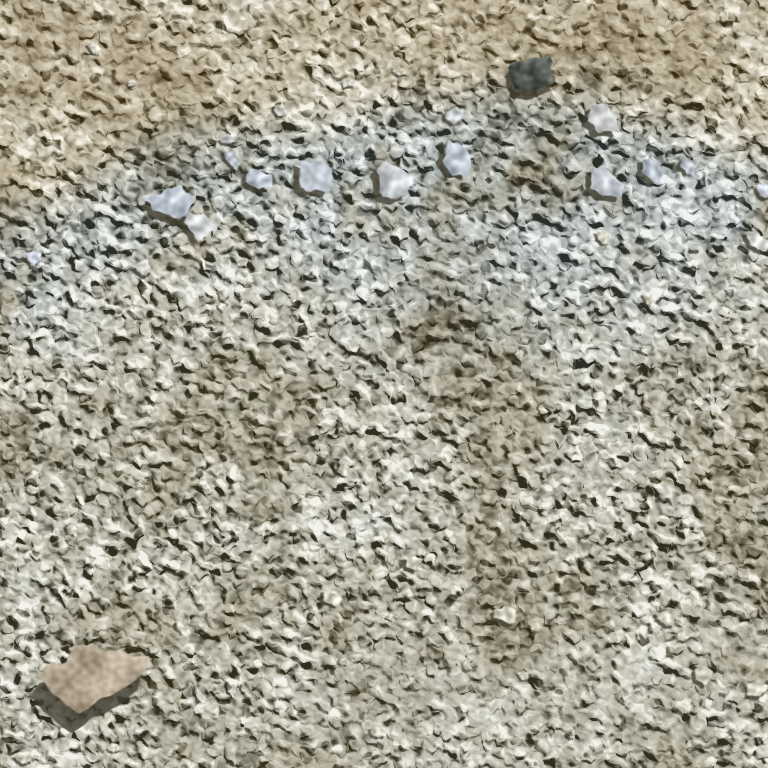
Give the GLSL for this texture, as a Shadertoy shader.

```glsl
// A sunlit slope of crushed stone: a cool grey crest of rubble across tan gravel.
// Chips at two scales, blotchy gradient noise and broken crevices form the gravel;
// larger angular rocks with cast shadows are scattered on top.

const vec2 SUN = vec2(0.39, 0.92);    // direction towards the light
const float FLOW = 0.45;              // tilt of the elongated chips
const float COARSE_CELL = 0.032;
const float FINE_CELL = 0.018;
const float BLOTCH_CELL = 0.014;
const float ROCK_CELL = 0.08;
const float MID_TONE = 0.715;
const float CONTRAST = 0.145;
const float SHADOW_DEPTH = 0.13;
const vec3 NEUTRAL_TINT = vec3(0.012, 0.0, -0.06);
const vec3 WARM_TINT = vec3(0.032, -0.008, -0.095);
const vec3 COOL_TINT = vec3(-0.02, 0.004, -0.008);
const vec3 SHADOW_COLOR = vec3(0.25, 0.24, 0.19);
const vec3 BLUE_ROCK = vec3(0.75, 0.78, 0.82);
const vec3 PALE_ROCK = vec3(0.84, 0.83, 0.77);
const vec3 TAN_ROCK = vec3(0.70, 0.65, 0.57);
const vec3 DARK_ROCK = vec3(0.33, 0.35, 0.33);

vec3 hash3(vec2 p) {
    vec3 h = fract(vec3(p.xyx) * vec3(0.1031, 0.1030, 0.0973));
    h += dot(h, h.yxz + 33.33);
    return fract((h.xxy + h.yzz) * h.zyx);
}
float cornerSlope(vec2 cell, vec2 offset) {
    float angle = 6.2832 * hash3(cell).x;
    return dot(vec2(cos(angle), sin(angle)), offset);
}
float gradientNoise(vec2 p) {
    vec2 i = floor(p), f = p - i, e = vec2(1, 0);
    vec2 u = f * f * f * (f * (f * 6.0 - 15.0) + 10.0);
    return mix(mix(cornerSlope(i, f), cornerSlope(i + e, f - e), u.x),
        mix(cornerSlope(i + e.yx, f - e.yx), cornerSlope(i + 1.0, f - 1.0), u.x), u.y);
}
vec2 rotate(vec2 p, float a) {
    return vec2(cos(a) * p.x - sin(a) * p.y, sin(a) * p.x + cos(a) * p.y);
}
// Height of the topmost chip and its random shade.
vec2 chips(vec2 p) {
    vec2 top = vec2(0.0, 0.35);
    for (int k = 0; k < 9; k++) {
        vec2 id = floor(p) + vec2(k % 3 - 1, k / 3 - 1);
        vec3 h = hash3(id + 57.0);
        vec2 q = rotate(p - id - 0.5 - 0.8 * (h.xy - 0.5), FLOW + 2.6 * (h.z - 0.5));
        vec2 a = abs(q * vec2(0.8, 1.3));
        float d = max(max(a.x, a.y), 0.75 * (a.x + a.y + 0.35 * q.x));
        float size = 0.22 + 0.42 * fract(h.z * 17.0);
        float height = min(size - d * d / size, 0.55 * size);
        if (height > top.x) top = vec2(height, fract(h.x * 13.0));
    }
    return top;
}
// Signed brightness of chips: sunny rims, shadows and random shades.
float litChips(vec2 p, float gaps) {
    vec2 here = chips(p);
    float slope = here.x - chips(p + SUN * 0.26).x;
    return 0.65 * smoothstep(0.0, 0.32, slope) + 1.2 * (here.y - 0.5)
        - 1.9 * gaps * smoothstep(0.03, 0.3, -slope);
}
// Short dark hollows stretched along the flow.
float crevices(vec2 p) {
    return smoothstep(0.16, 0.4, gradientNoise(rotate(p, FLOW) * vec2(52, 90)));
}
// Signed distance to an irregular, slightly chipped rock.
float rockDistance(vec2 q, float size, float seed) {
    float chipping = size * 0.22 * gradientNoise(q / size * 2.2 + seed), hull = -size;
    q.y *= 1.4;
    for (int k = 0; k < 6; k++) {
        vec3 h = hash3(vec2(float(k) * 7.0, seed));
        float angle = (float(k) + 0.7 * h.x) * 1.0472;
        hull = max(hull, dot(q, vec2(cos(angle), sin(angle))) - size * (0.6 + 0.5 * h.y));
    }
    return hull + chipping;
}
void paintRock(inout vec3 color, vec2 q, float size, float seed, vec3 rockColor) {
    float shadow = smoothstep(0.002, -0.002, rockDistance(q + SUN * size * 0.4, size, seed));
    float body = smoothstep(0.002, -0.002, rockDistance(q, size, seed));
    float light = 0.09 * dot(q, SUN) / size + 0.25 * gradientNoise(q / size * 1.6 + seed);
    color = mix(color, SHADOW_COLOR, 0.8 * shadow);
    color = mix(color, rockColor + light + 0.16 * gradientNoise(q * 110.0 + seed), body);
}
float crestHeight(float x) { return 0.64 + 0.55 * x - 0.45 * x * x; }

void mainImage(out vec4 fragColor, in vec2 fragCoord) {
    vec2 p = fragCoord / iResolution.y;
    // Broad zones: tan bank above the crest, cool rubble along and below it
    vec2 z = rotate(p, 0.6), fan = (p - vec2(0.66, 0.66)) / vec2(0.28, 0.14);
    float patches = gradientNoise(z * 4.5 + 3.0) + 0.6 * gradientNoise(z * 11.0) + 0.6 * gradientNoise(z * 25.0);
    float above = p.y - crestHeight(p.x) + 0.07 * patches;
    float crest = exp(-pow(above / 0.065, 2.0)), fanShare = exp(-dot(fan, fan));
    float cool = clamp(0.75 * crest + 0.75 * fanShare + 0.5 * patches, 0.0, 1.0);
    float warm = clamp(smoothstep(0.02, 0.13, above) - 0.5 * patches, 0.0, 1.0);
    float track = exp(-pow((p.y - 0.03 - 0.1 * p.x) / 0.07, 2.0)) * smoothstep(0.25, 0.5, p.x);
    float rough = mix(0.85, 1.2, smoothstep(-0.35, 0.25, patches + 0.3 * crest));
    rough -= 0.25 * warm + 0.3 * track + 0.1 * fanShare;
    // Gravel: chips, blotches, and crevices with a lit chip above each
    vec2 w = p + 0.0045 * vec2(gradientNoise(p * 95.0), gradientNoise(p * 95.0 + 19.0));
    vec2 g = rotate(w, FLOW) * vec2(0.8, 1.15) / BLOTCH_CELL;
    float gaps = smoothstep(-0.25, 0.12, gradientNoise(p * 45.0 + 7.0));
    float relief = 0.7 * litChips(w / COARSE_CELL, gaps) + 0.8 * litChips(w / FINE_CELL + 41.0, gaps)
        + 1.3 * gradientNoise(g) + 1.3 * gradientNoise(g * 1.9 + 5.0)
        - 1.7 * crevices(w) + 1.0 * crevices(w - SUN * 0.0095);
    relief = relief * rough + 0.9 * patches;
    // Tone with deeper hollows, then tint by zone
    float tone = MID_TONE + CONTRAST * relief - SHADOW_DEPTH * max(-relief - 0.3, 0.0);
    tone = clamp(tone, 0.18, 0.95);
    vec3 tint = mix(mix(NEUTRAL_TINT, WARM_TINT, warm), COOL_TINT, cool * (1.0 - 0.7 * warm));
    vec3 color = tone + tint * (1.1 - 0.5 * smoothstep(0.7, 1.0, tone));
    // Scattered rocks, larger and denser along the crest
    for (int k = 0; k < 9; k++) {
        vec2 id = floor(p / ROCK_CELL) + vec2(k % 3 - 1, k / 3 - 1);
        vec3 h = hash3(id + 11.0);
        vec2 c = (id + 0.1 + 0.8 * h.xy) * ROCK_CELL;
        float onCrest = exp(-pow((c.y - crestHeight(c.x)) / 0.065, 2.0));
        if (h.z > mix(0.3, 0.85, onCrest)) continue;
        float size = mix(0.011, 0.022, onCrest) * (0.6 + pow(fract(h.x * 23.0), 2.0));
        paintRock(color, rotate(p - c, h.y - 0.1), size, h.x * 90.0, mix(PALE_ROCK, BLUE_ROCK, onCrest));
    }
    paintRock(color, p - vec2(0.12, 0.12), 0.068, 5.0, TAN_ROCK);
    paintRock(color, p - vec2(0.69, 0.90), 0.030, 8.0, DARK_ROCK);
    fragColor = vec4(clamp(color, 0.0, 1.0), 1.0);
}
```
